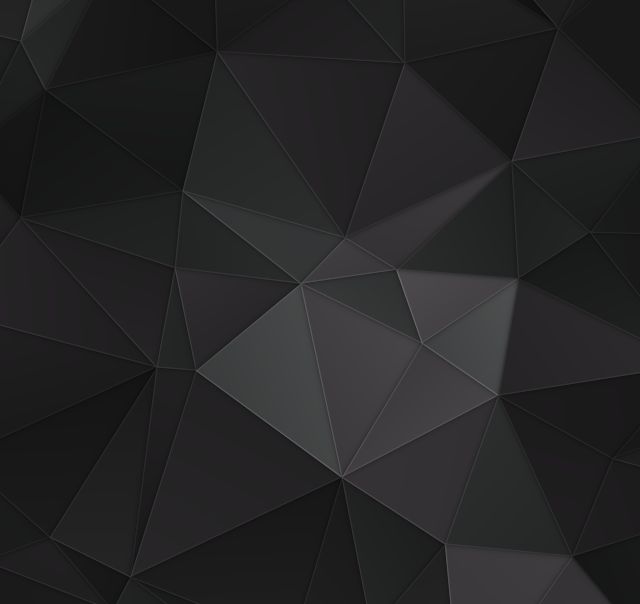
Reproduce this background procedurally as a Shadertoy shader.

```glsl
// Dark low-poly backdrop: a jittered, rotated lattice cut into triangles along
// the shorter diagonal of each cell. Every facet gets its own grey, tint and
// soft gradient; shared edges are bevelled with a fine light rim and a groove.

const float CELLS = 5.2;   // lattice cells across the canvas width

vec2 hash22(vec2 p) {
    vec3 q = fract(p.xyx * vec3(0.1031, 0.1030, 0.0973));
    q += dot(q, q.yzx + 33.33);
    return fract((q.xx + q.yz) * q.zy);
}

// Lattice vertex pushed off its regular place
vec2 vertex(vec2 id) {
    return id + 0.76 * (hash22(id + 57.0) - 0.5);
}

// Corner k of a cell, counter-clockwise from the lower left
vec2 corner(vec2 cell, int k) {
    k = k % 4;
    return vertex(cell + vec2(k == 1 || k == 2, k >= 2));
}

float glow(vec2 p, vec2 centre, float spread) {
    vec2 d = p - centre;
    return exp(-dot(d, d) / spread);
}

// Inward distance to edge ab in x, how far its bevel faces the light in y
vec2 edge(vec2 p, vec2 a, vec2 b) {
    vec2 along = normalize(b - a);
    vec2 inward = vec2(-along.y, along.x);
    return vec2(dot(p - a, inward), dot(inward, vec2(0.5, 0.87)));
}

// Light rim on one side of an edge, dark groove on the other
float bevel(vec2 e, float px) {
    float d = max(e.x, 0.0);
    float rim = 1.0 - smoothstep(0.006, 0.006 + 1.2 * px, d);
    float groove = exp(-d / 0.016);
    return e.y > 0.0 ? (0.18 + 0.22 * e.y) * rim : -0.24 * groove;
}

// Flat colour of a facet, by its centre on the canvas and its random seed
vec3 facetColor(vec2 centre, vec2 seed) {
    vec2 r = hash22(seed);
    float tone = 0.082 + 0.045 * r.x * r.x;
    tone += glow(centre, vec2(0.54, 0.41), 0.095) * (0.115 + 0.075 * r.x);
    tone += 0.10 * glow(centre, vec2(0.76, 0.36), 0.007);
    tone += 0.16 * glow(centre, vec2(0.82, 0.01), 0.014);
    tone += 0.09 * glow(centre, vec2(0.03, 0.93), 0.010);
    vec3 plum = vec3(1.02, 0.975, 1.02);
    vec3 slate = vec3(0.985, 1.005, 1.012);
    return tone * mix(plum, slate, smoothstep(0.3, 0.7, r.y));
}

void mainImage(out vec4 fragColor, in vec2 fragCoord) {
    float turn = 0.42;
    mat2 rot = mat2(cos(turn), sin(turn), -sin(turn), cos(turn));
    vec2 p = rot * (fragCoord / iResolution.x) * CELLS;
    float px = CELLS / iResolution.x;

    vec3 sum = vec3(0.0);
    float weight = 0.0;

    for (int j = -1; j <= 1; j++)
    for (int i = -1; i <= 1; i++) {
        vec2 cell = floor(p) + vec2(i, j);
        float diagA = distance(corner(cell, 0), corner(cell, 2));
        float diagB = distance(corner(cell, 1), corner(cell, 3));
        int first = diagA < diagB ? 0 : 1;

        // Two facets on either side of the shorter diagonal
        for (int k = 0; k < 2; k++) {
            int s = first + 2 * k;
            vec2 a = corner(cell, s);
            vec2 b = corner(cell, s + 1);
            vec2 c = corner(cell, s + 2);
            vec2 ab = edge(p, a, b), bc = edge(p, b, c), ca = edge(p, c, a);
            float inside = min(ab.x, min(bc.x, ca.x));
            float cover = smoothstep(-0.6 * px, 0.6 * px, inside);
            if (cover <= 0.0) continue;

            vec2 mid = (a + b + c) / 3.0;
            vec2 seed = cell + vec2(37.0 * float(k) + 11.0, 23.0);
            vec3 col = facetColor(transpose(rot) * mid / CELLS, seed);

            // Soft sheen across the facet, then the bevelled edges
            vec2 slope = hash22(seed + 71.0) - 0.5;
            col *= 1.0 + 0.45 * dot(p - mid, slope);
            float relief = bevel(ab, px) + bevel(bc, px) + bevel(ca, px);
            col += (col + 0.02) * clamp(relief, -0.4, 0.5);

            sum += col * cover;
            weight += cover;
        }
    }
    fragColor = vec4(sum / max(weight, 1e-4), 1.0);
}
```
